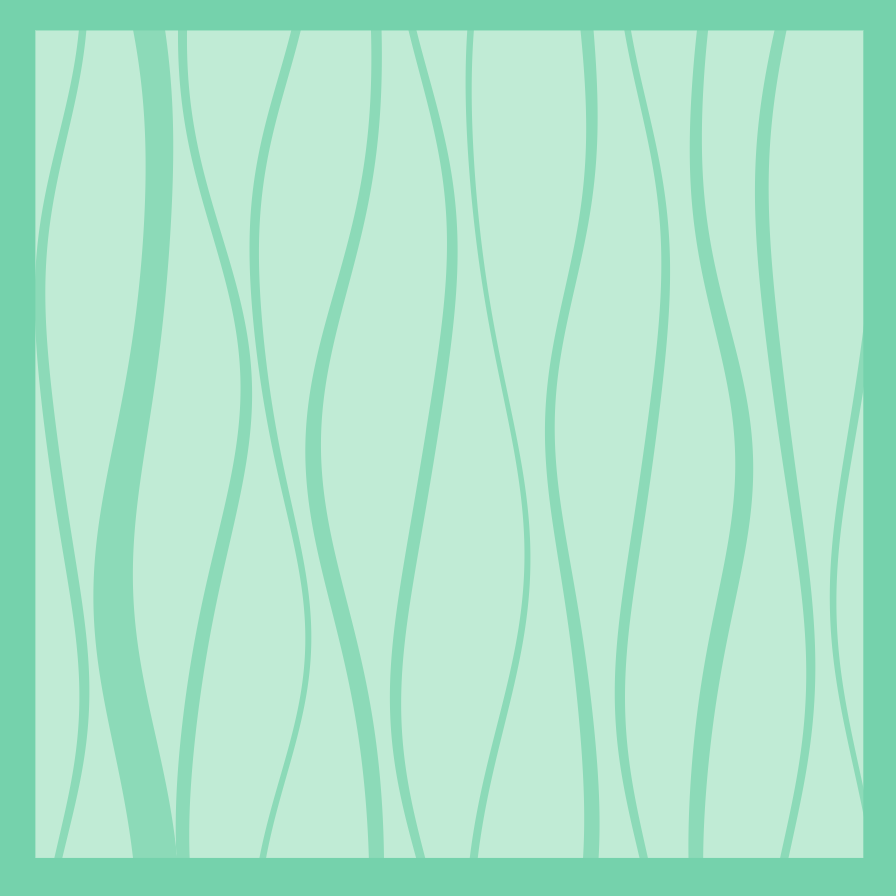
Reproduce this pattern procedurally as a WebGL 1 fragment shader.

```glsl
precision highp float;

uniform vec2 u_resolution;

const vec3 PANEL_COLOR = vec3(0.753, 0.922, 0.835);
const vec3 STRIPE_COLOR = vec3(0.550, 0.855, 0.720);
const vec3 FRAME_COLOR = vec3(0.460, 0.825, 0.675);

const vec2 PANEL_MIN = vec2(0.0395, 0.0425);
const vec2 PANEL_MAX = vec2(0.9635, 0.9660);

const int STRIPE_COUNT = 12;
const float WIDE_STRIPE = 1.0;       // index of the single broad stripe
const float WIDE_WIDTH = 0.040;
const float THIN_WIDTH = 0.006;
const float THICK_WIDTH = 0.017;
const float WIDTH_SWELL = 0.25;      // relative change of width along a stripe

const float FIRST_X = 0.070;
const float SPACING = 0.0812;
const float X_JITTER = 0.012;
const float MIN_SWAY = 0.022;
const float MAX_SWAY = 0.036;
const float MIN_WAVELENGTH = 0.72;
const float MAX_WAVELENGTH = 0.98;
const float PHASE_STEP = 1.9;        // turns neighbours against each other
const float PHASE_JITTER = 0.9;

const float TAU = 6.2831853;
const float GOLDEN = 0.618034;

float hash(float index, float salt) {
    return fract(sin(index * 127.1 + salt * 311.7) * 43758.5453);
}

// Signed distance to an axis-aligned box.
float boxDistance(vec2 p, vec2 low, vec2 high) {
    vec2 d = max(low - p, p - high);
    return length(max(d, 0.0)) + min(max(d.x, d.y), 0.0);
}

// Approximate signed distance to one swaying stripe of varying width.
float stripeDistance(vec2 p, float index) {
    float wavelength = mix(MIN_WAVELENGTH, MAX_WAVELENGTH, hash(index, 1.0));
    float sway = mix(MIN_SWAY, MAX_SWAY, hash(index, 2.0));
    float phase = index * PHASE_STEP + PHASE_JITTER * (hash(index, 3.0) - 0.5);
    float angle = TAU * p.y / wavelength + phase;

    float center = FIRST_X + index * SPACING
                 + X_JITTER * (hash(index, 4.0) - 0.5)
                 + sway * (sin(angle) + 0.12 * sin(2.0 * angle + phase));
    float slope = sway * cos(angle) * TAU / wavelength;

    float width = mix(THIN_WIDTH, THICK_WIDTH, fract(index * GOLDEN + 0.4));
    if (abs(index - WIDE_STRIPE) < 0.5) width = WIDE_WIDTH;
    width *= 1.0 + WIDTH_SWELL * sin(TAU * (p.y * 0.8 + hash(index, 5.0)));

    return (abs(p.x - center) - 0.5 * width) / sqrt(1.0 + slope * slope);
}

// Anti-aliased coverage of the inside of a shape.
float coverage(float dist, float pixel) {
    return clamp(0.5 - dist / pixel, 0.0, 1.0);
}

void main() {
    vec2 p = gl_FragCoord.xy / u_resolution;
    float pixel = 1.0 / min(u_resolution.x, u_resolution.y);

    // Union of all stripes
    float stripes = 1.0;
    for (int i = 0; i < STRIPE_COUNT; i++) {
        stripes = min(stripes, stripeDistance(p, float(i)));
    }

    // Striped panel inside the flat frame
    vec3 panel = mix(PANEL_COLOR, STRIPE_COLOR, coverage(stripes, pixel));
    float inside = coverage(boxDistance(p, PANEL_MIN, PANEL_MAX), pixel);
    gl_FragColor = vec4(mix(FRAME_COLOR, panel, inside), 1.0);
}
```
